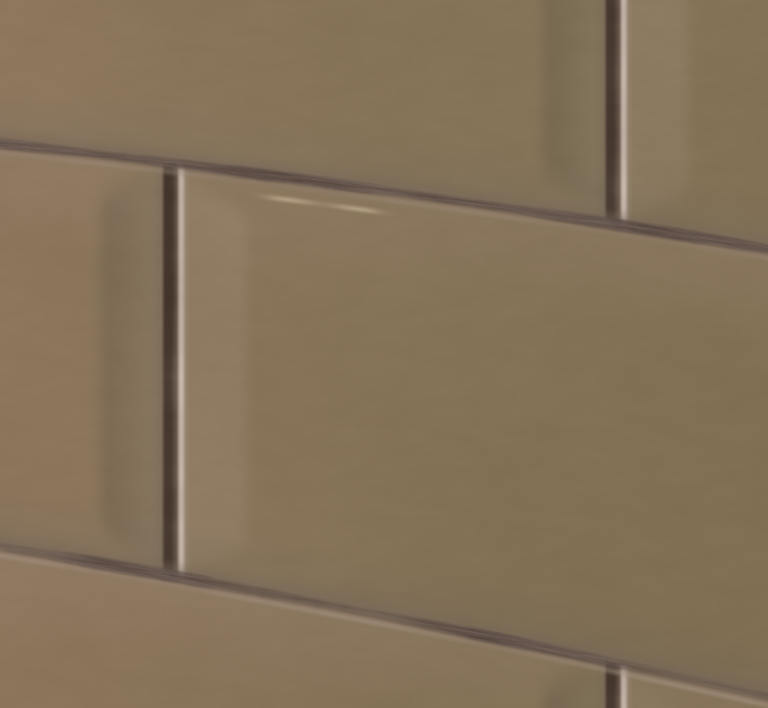
Write a WebGL 1 fragment shader that draws this pattern.

```glsl
precision highp float;
// Glazed bevelled wall tiles in running bond, seen at a slight angle.
// A curved row mapping gives the slope; facets, grout, bright lips and
// layered-sine mottling are shaded from distances to each tile's edges.

uniform vec2 u_resolution;

const float TILE_WIDTH = 1.250;
const float BEVEL = 0.106;

float hash(vec2 p) {
  return fract(sin(dot(p, vec2(41.3, 289.1))) * 4375.5);
}

// Smooth mottling from sines that warp one another, about -1 to 1.
float mottle(vec2 p) {
  float sum = 0.0;
  float weight = 0.5;
  for (int i = 0; i < 4; i++) {
    sum += weight * sin(p.x + 1.7 * sin(p.y * 0.8)) * sin(p.y + 1.3 * sin(p.x * 0.7));
    p = mat2(1.6, 1.1, -1.1, 1.6) * p + 2.3;
    weight *= 0.6;
  }
  return sum;
}

// Soft line of a given half width around d = 0.
float band(float d, float halfWidth, float soft) {
  return 1.0 - smoothstep(halfWidth - soft, halfWidth + soft, abs(d));
}

// Facet along one edge, mitred where the other direction is nearer.
float facet(float edge, float crossEdge, float depth) {
  float inside = 1.0 - smoothstep(depth - 0.016, depth + 0.016, edge);
  return inside * smoothstep(-0.03, 0.03, crossEdge - edge * 0.6);
}

// Signed distance to the nearest of two joints, at 0 and at span.
float jointDistance(float d, float span) {
  return d < 0.5 * span ? d : d - span;
}

// Glaze: warm at the left, olive at the right, with faint grain.
vec3 glaze(vec2 p, vec2 tile) {
  vec3 warm = vec3(0.550, 0.463, 0.362);
  vec3 olive = vec3(0.520, 0.450, 0.342);
  vec3 color = mix(warm, olive, smoothstep(-0.15, 0.75, p.x + 0.05 * mottle(p * 4.0)));
  color -= 0.014 * smoothstep(0.6, 1.3, p.x * 0.7 + p.y * 0.6);
  color += 0.006 * mottle(p * vec2(6.0, 8.0) + tile * 3.1);
  color += 0.007 * mottle(p * vec2(34.0, 70.0));
  color += 0.006 * (hash(tile) - 0.5);
  return color;
}

// Raised border: pale left, grey right, rosy top, dull bottom.
vec3 shadeBevel(vec3 color, vec2 fromStart, vec2 fromEnd) {
  float vertical = min(fromStart.y, fromEnd.y);
  float horizontal = min(fromStart.x, fromEnd.x);
  float left = facet(fromStart.x, vertical, BEVEL);
  float right = facet(fromEnd.x, vertical, BEVEL * 0.95);
  float top = 1.0 - smoothstep(0.02, 0.16, fromStart.y);
  float bottom = 1.0 - smoothstep(0.0, 0.10, fromEnd.y);
  color += left * vec3(0.030, 0.030, 0.036);
  color += right * mix(vec3(-0.016, -0.004, 0.008), vec3(-0.050, -0.040, -0.026),
                       smoothstep(0.02, 0.095, fromEnd.x));
  color += top * smoothstep(0.0, 0.1, horizontal) * vec3(0.018, 0.014, 0.022);
  color += bottom * vec3(-0.018, -0.010, 0.002);
  return color;
}

void main() {
  vec2 p = vec2(gl_FragCoord.x, u_resolution.y - gl_FragCoord.y) / u_resolution.y;
  float pixel = 1.0 / u_resolution.y;
  float soft = max(0.0036, pixel);

  // Rows fan out slightly to the right; alternate rows shift by half a tile.
  float rowHeight = 0.569 + 0.058 * p.x;
  float rowPos = (p.y - 0.2030 - 0.107 * p.x - 0.028 * p.x * p.x) / rowHeight;
  float row = floor(rowPos);
  float shift = 0.5 * mod(row, 2.0);
  float colPos = (p.x - 0.2420) / TILE_WIDTH + shift;
  vec2 tile = vec2(floor(colPos), row);
  vec2 size = vec2(TILE_WIDTH, rowHeight);
  vec2 fromStart = vec2(fract(colPos), fract(rowPos)) * size;
  vec2 fromEnd = size - fromStart;

  vec3 color = shadeBevel(glaze(p, tile), fromStart, fromEnd);

  // Two short reflections below the top edge of every second row.
  float glintX = fromStart.x - 0.215;
  float glint = band(fromStart.y - 0.031, 0.0032, soft) * band(glintX, 0.085, 0.025);
  glint *= (1.0 - 2.0 * shift) * (0.65 + 0.35 * cos((abs(glintX) - 0.05) * 60.0));
  color = mix(color, vec3(0.72, 0.65, 0.54), 0.85 * glint);

  // Upright joints: soft shade, dark grout, then a bright glazed lip.
  float across = jointDistance(fromStart.x, size.x);
  float wear = mottle(vec2(p.y * 24.0, p.x * 3.0));
  color = mix(color, vec3(0.45, 0.40, 0.34), 0.55 * band(across + 0.004, 0.014, 0.013));
  vec3 grout = mix(vec3(0.265, 0.210, 0.175), vec3(0.42, 0.355, 0.31),
                   smoothstep(-0.002, 0.011, across + 0.002 * wear));
  color = mix(color, grout + 0.025 * wear, 0.95 * band(across, 0.0115, soft));
  color = mix(color, vec3(0.61, 0.55, 0.48), 0.5 * band(across - 0.018, 0.005, 0.005));
  color = mix(color, vec3(0.76, 0.70, 0.66) + 0.04 * wear,
              0.95 * band(across - 0.0140, 0.0040, soft));

  // Sloping joints: streaky mauve grout and a patchy pale lower lip.
  float down = jointDistance(fromStart.y, size.y);
  float joint = floor(rowPos + 0.5);
  float patches = 0.5 + 0.5 * sin(p.x * 12.0 + joint * 2.4 - 3.2);
  patches = clamp(patches + 0.35 * mottle(vec2(p.x * 26.0, joint * 4.0)), 0.0, 1.0);
  float streak = mottle(vec2(p.x * 24.0, down * 420.0 + joint));
  float faint = mix(0.75, 0.42, joint);
  float thickness = mix(0.0050, 0.0085, patches);
  float lip = band(down - 0.0125, 0.0035, 0.004) * mix(0.28, 0.45, joint);
  lip *= 0.5 + 0.7 * (1.0 - patches);
  color = mix(color, vec3(0.46, 0.40, 0.35), 0.50 * band(down + 0.003, 0.013, 0.012));
  color = mix(color, vec3(0.66, 0.59, 0.53), clamp(lip, 0.0, 1.0));
  vec3 seam = vec3(0.375, 0.315, 0.290) + 0.065 * streak;
  color = mix(color, seam, mix(faint, 0.92, patches) * band(down, thickness, soft));

  gl_FragColor = vec4(color, 1.0);
}
```
